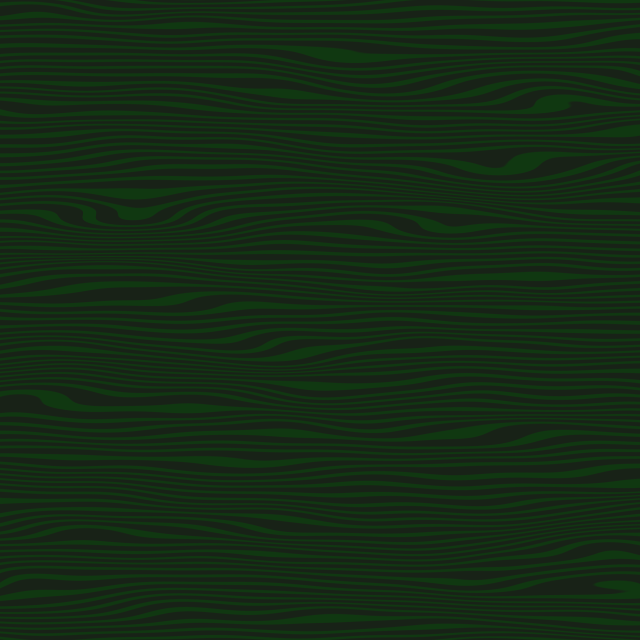
A WebGL 1 fragment shader for this texture:

```glsl
precision highp float;

uniform vec2 u_resolution;

const vec3 DARK_WOOD = vec3(0.094, 0.134, 0.090);
const vec3 GREEN_GRAIN = vec3(0.063, 0.220, 0.066);

const float LINES = 88.0;              // grain lines per canvas height
const float HALF_WIDTH = 0.195;        // half line width, in line spacings
const float EDGE = 0.75;               // edge softness, in pixels

const vec2 BROAD_CELLS = vec2(2.6, 11.0);
const float BROAD_SHIFT = 1.5;         // shifts are in line spacings
const vec2 FINE_CELLS = vec2(4.2, 25.0);
const float FINE_SHIFT = 1.15;

const vec2 LENS_CELL = vec2(0.27, 5.0); // canvas width, line spacings
const vec2 LENS_SIZE = vec2(0.082, 1.8);
const float LENS_SWELL = 0.80;

vec2 hash2(vec2 p) {
  vec2 q = vec2(dot(p, vec2(127.1, 311.7)), dot(p, vec2(269.5, 183.3)));
  return fract(sin(q) * 43758.55);
}

// Cellular noise: signed smooth bumps around scattered points
float cellBumps(vec2 p) {
  vec2 base = floor(p);
  float sum = 0.0;
  for (int j = -1; j <= 1; j++) {
    for (int i = -1; i <= 1; i++) {
      vec2 cell = base + vec2(float(i), float(j));
      vec2 toPoint = p - cell - hash2(cell);
      float fall = max(0.0, 1.0 - dot(toPoint, toPoint));
      float height = hash2(cell + 57.0).x * 2.0 - 1.0;
      sum += height * fall * fall * fall;
    }
  }
  return sum;
}

// Long horizontal waves, in canvas units
float waves(vec2 p) {
  return 0.0050 * sin(7.0 * p.x + 11.0 * p.y + 2.0 * sin(9.0 * p.y))
       + 0.0026 * sin(16.0 * p.x - 23.0 * p.y + 1.5 * sin(5.0 * p.x))
       + 0.0010 * sin(31.0 * p.x + 47.0 * p.y);
}

// Spreads the lines around scattered line centres into lens shapes
float lensShift(vec2 p) {
  vec2 base = floor(p / LENS_CELL);
  float shift = 0.0;
  for (int j = -1; j <= 1; j++) {
    for (int i = -1; i <= 1; i++) {
      vec2 cell = base + vec2(float(i), float(j));
      vec2 seed = hash2(cell + 19.0);
      vec2 centre = (cell + seed) * LENS_CELL;
      centre.y = floor(centre.y);
      vec2 offset = p - centre;
      vec2 r = offset / LENS_SIZE;
      float swell = LENS_SWELL * sqrt(hash2(cell + 83.0).x);
      shift -= offset.y * swell * exp(-dot(r, r));
    }
  }
  return shift;
}

// Line coordinate: whole numbers are line centres
float grain(vec2 p) {
  float line = LINES * (p.y + waves(p));
  line += BROAD_SHIFT * cellBumps(p * BROAD_CELLS);
  line += FINE_SHIFT * cellBumps(p * FINE_CELLS + 31.0);
  return line + lensShift(vec2(p.x, line));
}

void main() {
  float pixel = 1.0 / u_resolution.y;
  vec2 p = gl_FragCoord.xy * pixel;

  // Local line density keeps both thin and swollen lines smooth
  float line = grain(p);
  float slope = abs(grain(p + vec2(0.0, pixel)) - line);
  float soft = clamp(EDGE * slope, 0.015, 0.5);

  float fromCentre = abs(fract(line + 0.5) - 0.5);
  float ink = 1.0 - smoothstep(HALF_WIDTH - soft, HALF_WIDTH + soft, fromCentre);
  gl_FragColor = vec4(mix(DARK_WOOD, GREEN_GRAIN, ink), 1.0);
}
```
